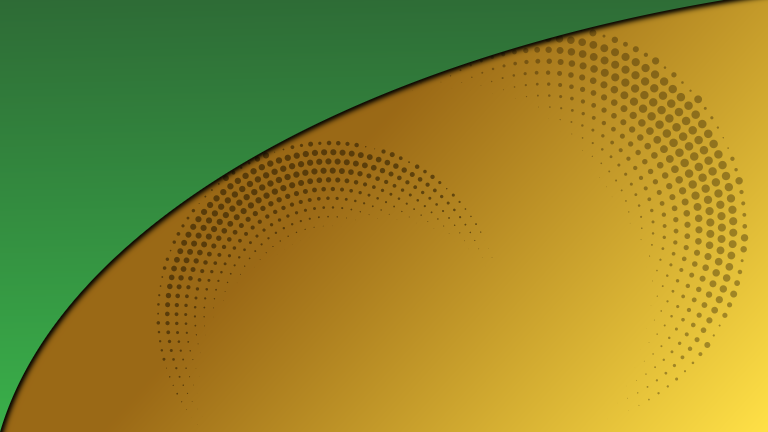
A Shadertoy shader for this background:

```glsl
// A golden panel under a sweeping elliptical edge, against a green gradient.
// Two crescents of halftone dots, laid out on concentric rows in polar
// coordinates, darken the gold; a soft shadow follows the edge.
// Lengths are in units of the canvas height, origin at the lower left.

const vec3 GREEN_LOW  = vec3(0.225, 0.690, 0.290);
const vec3 GREEN_HIGH = vec3(0.180, 0.420, 0.210);
const vec3 GOLD_DARK  = vec3(0.605, 0.410, 0.085);
const vec3 GOLD_LIGHT = vec3(1.000, 0.880, 0.275);
const vec3 INK        = vec3(0.150, 0.100, 0.000);

// Edge conic: x * LINEAR.x - x^2 * SQUARE.x - y^2 * SQUARE.y - y * LINEAR.y = 0
const vec2 EDGE_LINEAR = vec2(1.2273, 0.3609);
const vec2 EDGE_SQUARE = vec2(0.2477, 1.0);

const vec2  GOLD_START  = vec2(0.301, 0.074);
const vec2  GOLD_AXIS   = vec2(0.74, -0.67);
const float GOLD_LENGTH = 1.141;

const float SHADOW_WIDTH    = 0.0105;
const float SHADOW_STRENGTH = 0.90;
const float TAPER           = 0.80;  // how fast a crescent narrows with angle
const float GROWTH          = 0.62;  // share of the width over which dots grow

struct Crescent {
    vec2 center;
    float radius;    // outermost row
    float width;     // band width at the widest angle
    float heading;   // widest angle, in radians
    float spacing;
    float dotRadius;
    float opacity;
};

const Crescent LEFT_ARC  = Crescent(vec2(0.764, 0.271), 0.398, 0.222, 2.06, 0.0213, 0.0073, 0.56);
const Crescent RIGHT_ARC = Crescent(vec2(1.258, 0.472), 0.466, 0.308, 0.58, 0.0265, 0.0098, 0.37);

float hash(vec2 p) {
    vec3 q = fract(vec3(p.xyx) * 0.1031);
    q += dot(q, q.yzx + 33.33);
    return fract((q.x + q.y) * q.z);
}

// Signed distance to the edge, approximately; positive on the gold side.
float edgeDistance(vec2 p) {
    float value = dot(EDGE_LINEAR * vec2(1.0, -1.0), p) - dot(EDGE_SQUARE, p * p);
    vec2 slope = EDGE_LINEAR * vec2(1.0, -1.0) - 2.0 * EDGE_SQUARE * p;
    return value / length(slope);
}

// Ink coverage of one crescent of dots.
float halftone(vec2 p, Crescent c, float pixel) {
    vec2 q = p - c.center;
    float turn = c.heading;
    q = mat2(cos(turn), -sin(turn), sin(turn), cos(turn)) * q;

    // Nearest row, then nearest dot along it
    float row = max(round((c.radius - length(q)) / c.spacing), 0.0);
    float rowRadius = c.radius - row * c.spacing;
    if (rowRadius < c.spacing) return 0.0;
    float stepAngle = 6.28318 / round(6.28318 * rowRadius / c.spacing);
    float index = round(atan(q.y, q.x) / stepAngle);
    float angle = index * stepAngle;
    vec2 dotCenter = rowRadius * vec2(cos(angle), sin(angle));

    // Dots grow outward and shrink toward both tips
    float taper = max(cos(min(abs(angle) * TAPER, 1.5708)), 0.0);
    float rise = (c.width * taper - row * c.spacing) / (c.width * GROWTH);
    float size = c.dotRadius * clamp(rise, 0.0, 1.0) * sqrt(taper);

    // Ragged outer rim
    if (row < 0.5) size *= mix(0.15, 1.0, hash(vec2(index + 200.0, c.radius * 100.0)));

    float coverage = clamp(0.5 + (size - length(q - dotCenter)) / pixel, 0.0, 1.0);
    return c.opacity * coverage * smoothstep(0.0, 0.0015, size);
}

void mainImage(out vec4 fragColor, in vec2 fragCoord) {
    vec2 p = fragCoord / iResolution.y;
    float pixel = 1.0 / iResolution.y;

    // Green field
    vec3 green = mix(GREEN_LOW, GREEN_HIGH, clamp(p.y - 0.02 * p.x, 0.0, 1.0));

    // Gold panel with its dots
    float blend = clamp(dot(p - GOLD_START, GOLD_AXIS) / GOLD_LENGTH, 0.0, 1.0);
    vec3 gold = mix(GOLD_DARK, GOLD_LIGHT, blend);
    gold = mix(gold, INK, halftone(p, LEFT_ARC, pixel));
    gold = mix(gold, INK, halftone(p, RIGHT_ARC, pixel));

    // Shadow just inside the edge
    float depth = edgeDistance(p);
    float falloff = max(depth, 0.0) / SHADOW_WIDTH;
    gold *= 1.0 - SHADOW_STRENGTH * exp(-falloff * falloff);

    vec3 color = mix(green, gold, clamp(0.5 + depth / pixel, 0.0, 1.0));
    fragColor = vec4(color, 1.0);
}
```
